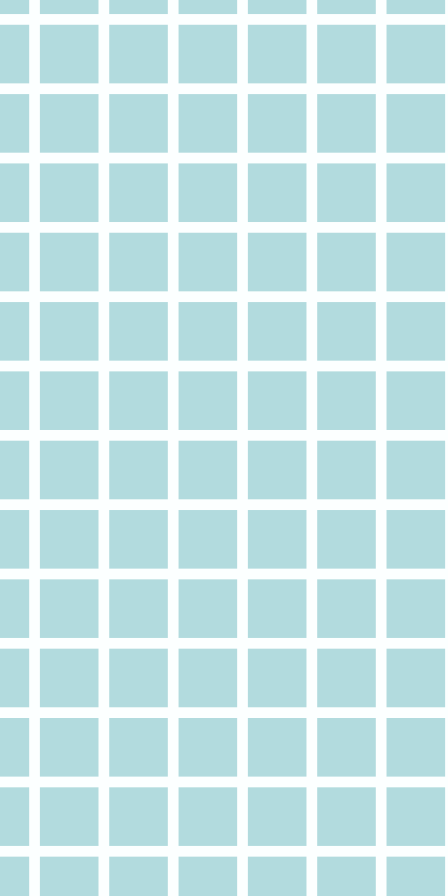
Write a Shadertoy shader that draws this pattern.

```glsl
// Lengths are in canvas widths
const float PITCH = 0.15474;
const float LINE_WIDTH = 0.0239;
const vec2 FIRST_CROSSING = vec2(0.0771, 0.0998);
const vec3 TILE_COLOR = vec3(0.70, 0.86, 0.87);
const vec3 LINE_COLOR = vec3(0.99, 1.00, 1.00);

// Distance on each axis to the nearest grid line's center
vec2 gridDistance(vec2 p) {
    vec2 cell = (p - FIRST_CROSSING) / PITCH;
    return abs(fract(cell + 0.5) - 0.5) * PITCH;
}

void mainImage(out vec4 fragColor, in vec2 fragCoord) {
    float pixel = 1.0 / iResolution.x;
    vec2 p = fragCoord * pixel;

    // Per-axis line coverage, smoothed over one pixel
    vec2 edge = gridDistance(p) - 0.5 * LINE_WIDTH;
    vec2 coverage = clamp(0.5 - edge / pixel, 0.0, 1.0);

    // Union of vertical and horizontal lines
    float line = 1.0 - (1.0 - coverage.x) * (1.0 - coverage.y);
    fragColor = vec4(mix(TILE_COLOR, LINE_COLOR, line), 1.0);
}
```
